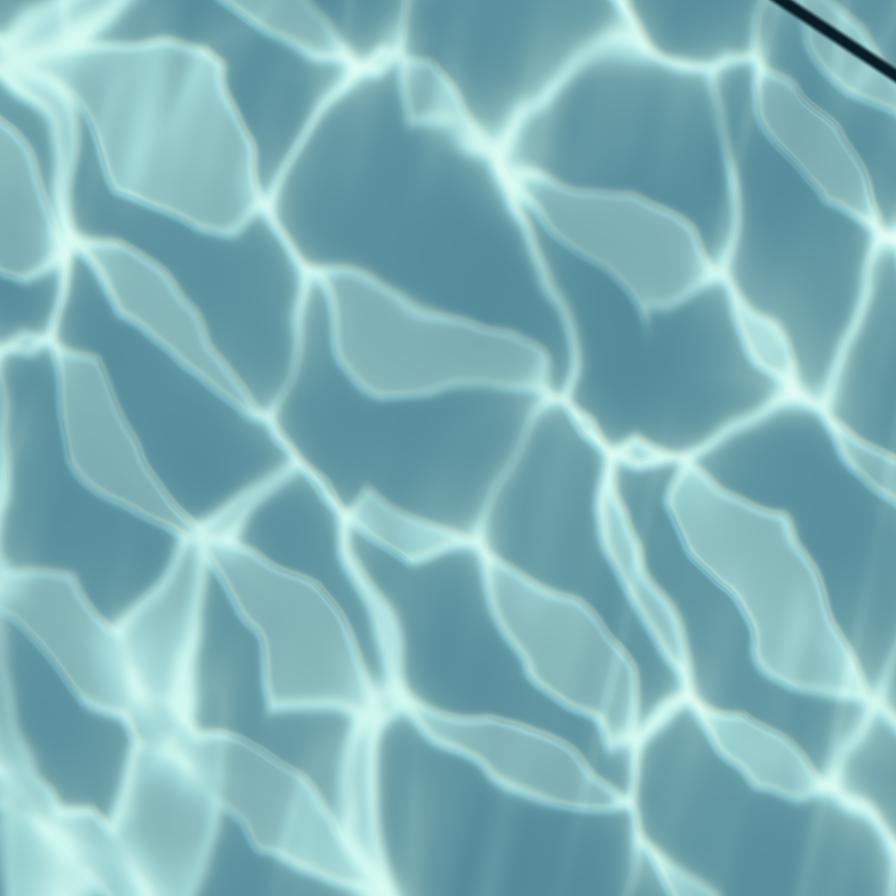
This texture is drawn by a Shadertoy shader. Its source:

```glsl
float hash(vec2 p) {
    return fract(sin(dot(p, vec2(127.1, 311.7))) * 43758.5453);
}

float noise(vec2 p) {
    vec2 i = floor(p), f = fract(p);
    f = f * f * (3.0 - 2.0 * f);
    return mix(mix(hash(i), hash(i + vec2(1, 0)), f.x),
               mix(hash(i + vec2(0, 1)), hash(i + vec2(1, 1)), f.x), f.y);
}

vec2 noise2(vec2 p) {
    return vec2(noise(p), noise(p + 37.3)) - 0.5;
}

// Soft strands of light, nearly upright and leaning right
float streaks(vec2 p) {
    float x = p.x - 0.24 * p.y + 0.03 * noise(p * 4.0);
    float fine = noise(vec2(x * 36.0, p.y * 3.5));
    float strand = 1.0 - abs(2.0 * noise(vec2(x * 15.0, p.y * 2.6 + 8.0)) - 1.0);
    float patches = smoothstep(0.25, 0.75, noise(p * 4.5 + 11.0));
    return patches * (0.5 * fine + 0.6 * pow(strand, 6.0));
}

// Light folded into lenses along the walls of sheared Voronoi cells
float caustics(vec2 p) {
    vec2 q = p + 0.08 * noise2(p * 5.0) + 0.03 * noise2(p * 13.0) + 0.008 * noise2(p * 31.0);
    vec2 g = vec2(q.x - 0.2 * q.y, q.y + 0.75 * q.x) * vec2(4.1, 4.4) + vec2(5.3, 2.6);

    // Three nearest cell centres
    vec3 near = vec3(9.0);
    vec2 idA = vec2(0), idB = vec2(0), a = vec2(0), b = vec2(0);
    for (int j = -2; j <= 2; j++)
    for (int i = -2; i <= 2; i++) {
        vec2 id = floor(g) + vec2(i, j);
        vec2 c = id + 0.5 + 0.68 * (vec2(hash(id), hash(id + 71.7)) - 0.5);
        float d = distance(g, c);
        if (d < near.x) {
            near = vec3(d, near.xy);
            idB = idA; b = a;
            idA = id; a = c;
        } else if (d < near.y) {
            near = vec3(near.x, d, near.y);
            idB = id; b = c;
        } else if (d < near.z) {
            near.z = d;
        }
    }

    // Lenses open along the diagonal walls and pinch at the junctions
    float diagonal = smoothstep(0.35, 0.8, abs(normalize(b - a).y));
    float width = diagonal * mix(0.4, 0.85, hash(idA + idB)) * smoothstep(0.0, 0.5, near.z - near.y);
    float corners = smoothstep(0.5, 0.1, distance(p, vec2(0.08, 0.12)))
                  + 0.6 * smoothstep(0.3, 0.0, distance(p, vec2(0.0, 0.93)));
    width += 0.32 * corners;

    float edge = near.y - near.x - width;
    float fill = smoothstep(0.08, -0.08, edge);
    float rim = exp(-edge * edge / 0.008) * mix(0.15, 1.0, noise(p * 9.0 + 4.0));
    float halo = exp(-abs(edge) * 7.0);
    float node = exp(-(near.z - near.x) * 5.5);
    return 0.12 * noise(p * 5.0) - 0.03 + fill * mix(0.26, 0.44, noise(p * 7.0 + 21.0))
         + 0.36 * rim + 0.14 * halo + 0.5 * node + 0.32 * streaks(p) + 0.08 * corners;
}

vec3 waterColor(float light) {
    vec3 c = mix(vec3(0.32, 0.54, 0.60), vec3(0.52, 0.71, 0.72), clamp(light / 0.46, 0.0, 1.0));
    c = mix(c, vec3(0.63, 0.84, 0.84), smoothstep(0.44, 0.68, light));
    c = mix(c, vec3(0.81, 0.97, 0.94), smoothstep(0.62, 0.95, light));
    return mix(c, vec3(0.95, 1.0, 0.97), smoothstep(0.95, 1.3, light));
}

void mainImage(out vec4 fragColor, in vec2 fragCoord) {
    vec2 p = fragCoord / iResolution.y;

    // Soft focus ring, weighted to leave faint warm and blue fringes
    vec3 color = vec3(0.0);
    for (int k = 0; k < 6; k++) {
        float angle = 1.0472 * float(k) + 0.3;
        vec2 dir = vec2(cos(angle), sin(angle));
        float split = 0.45 * dot(dir, vec2(0.66, 0.75));
        vec3 weight = 1.0 + split * vec3(-1.0, 0.0, 1.0);
        color += weight * waterColor(caustics(p + 0.0048 * dir)) / 6.0;
    }

    // Dark cord across the upper right corner
    float cord = abs(dot(p - vec2(0.872, 1.0), normalize(vec2(0.66, 1.0))));
    color = mix(color, vec3(0.03, 0.11, 0.15), smoothstep(0.010, 0.003, cord));

    fragColor = vec4(color, 1.0);
}
```
